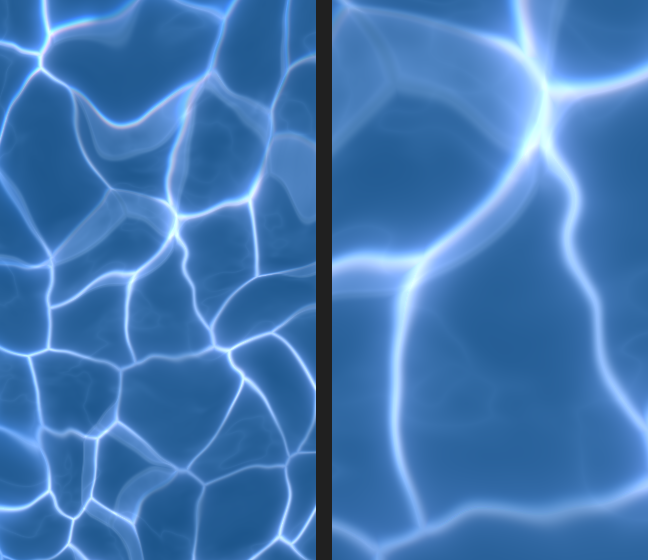
Left: the whole. Right: its middle third, enlarged.
This texture is drawn by a Shadertoy shader. Its source:

```glsl
const vec3 DEEP_BLUE  = vec3(0.135, 0.358, 0.575);
const vec3 HALO_TINT  = vec3(0.165, 0.145, 0.205);
const vec3 CORE_TINT  = vec3(0.270, 0.240, 0.215);
const vec3 SHEET_TINT = vec3(0.120, 0.110, 0.125);
const vec3 VEIL_TINT  = vec3(0.085, 0.085, 0.100);
const vec3 SKY_TINT   = vec3(0.020, 0.060, 0.130);

const vec2  CELL_SIZE   = vec2(0.30, 0.235); // in canvas widths
const float JITTER      = 0.86;
const float CORE_WIDTH  = 0.0075;
const float HALO_WIDTH  = 0.021;
const float WARP_AMOUNT = 0.15;
const float RIPPLE      = 0.022;
const float FOLD_AMOUNT = 0.15;
const float FRINGE      = 0.0045;

vec2 hash22(vec2 p) {
    vec3 q = fract(p.xyx * vec3(0.1031, 0.1030, 0.0973));
    q += dot(q, q.yzx + 33.33);
    return fract((q.xx + q.yz) * q.zy);
}

// Two independent channels of smooth value noise
vec2 noise2(vec2 p) {
    vec2 i = floor(p), f = fract(p);
    vec2 u = f * f * f * (f * (f * 6.0 - 15.0) + 10.0);
    vec2 low  = mix(hash22(i), hash22(i + vec2(1, 0)), u.x);
    vec2 high = mix(hash22(i + vec2(0, 1)), hash22(i + vec2(1, 1)), u.x);
    return mix(low, high, u.y);
}

float fbm(vec2 p) {
    float sum = 0.0, gain = 0.5;
    for (int i = 0; i < 4; i++) {
        sum += gain * noise2(p).x;
        p = mat2(1.6, 1.2, -1.2, 1.6) * p + 7.3;
        gain *= 0.5;
    }
    return sum;
}

// Bend straight cell walls into flowing curves
vec2 waterWarp(vec2 p) {
    p += WARP_AMOUNT * (noise2(p * 3.7 + 11.0) - 0.5);
    return p + RIPPLE * (noise2(p * 13.0 + 5.0) - 0.5);
}

// Cell walls: x = wall distance, y = summed halo, zw = cell id
vec4 cellWalls(vec2 p) {
    vec2 base = floor(p / CELL_SIZE), id = base, nearest = vec2(0);
    float best = 1e3;
    for (int j = -1; j <= 1; j++)
    for (int i = -1; i <= 1; i++) {
        vec2 c = base + vec2(i, j);
        vec2 r = (c + 0.5 + JITTER * (hash22(c) - 0.5)) * CELL_SIZE - p;
        float d = dot(r, r);
        if (d < best) { best = d; nearest = r; id = c; }
    }
    float wall = 1.0, halo = 0.0;
    for (int j = -2; j <= 2; j++)
    for (int i = -2; i <= 2; i++) {
        if (i == 0 && j == 0) continue;
        vec2 c = id + vec2(i, j);
        vec2 r = (c + 0.5 + JITTER * (hash22(c) - 0.5)) * CELL_SIZE - p;
        float d = dot(0.5 * (nearest + r), normalize(r - nearest));
        wall = min(wall, d);
        halo += exp(-d / HALO_WIDTH);
    }
    return vec4(wall, min(halo, 1.7), id);
}

float core(float d) {
    float x = d / CORE_WIDTH;
    return exp(-x * x);
}

void mainImage(out vec4 fragColor, in vec2 fragCoord) {
    vec2 uv = fragCoord / iResolution.x;
    float height = uv.y * iResolution.x / iResolution.y;

    // Cells shrink towards the bottom
    vec2 p = uv * mix(1.2, 0.92, height) + vec2(3.1, 5.4);
    vec2 q = waterWarp(p);

    // Main light net, split by colour near the top
    vec2 split = FRINGE * (0.3 + smoothstep(0.45, 1.0, height)) * vec2(0.75, -0.65);
    vec4 net = cellWalls(q);
    vec4 redNet = cellWalls(q - split);
    vec4 blueNet = cellWalls(q + split);
    vec3 cores = vec3(core(redNet.x), core(net.x), core(blueNet.x));
    vec3 halos = vec3(redNet.y, net.y, blueNet.y);

    // Folded copy of the net; translucent sheets lie between both
    vec2 foldNoise = noise2(p * 3.1 + 40.0);
    float fold = smoothstep(0.42, 0.80, foldNoise.x);
    vec2 foldDir = noise2(p * 2.3 + 70.0) - vec2(0.35, 0.3);
    vec4 copy = cellWalls(q + FOLD_AMOUNT * (0.12 + fold) * foldDir);
    float sheet = any(notEqual(net.zw, copy.zw)) ? 1.0 : 0.0;
    sheet *= smoothstep(0.0, 0.010, min(net.x, copy.x));
    sheet *= 0.55 + 0.75 * fbm(q * vec2(13.0, 8.0));

    // Uneven light along the lines and soft veils inside the cells
    float power = mix(0.42, 1.15, smoothstep(0.25, 0.72, noise2(p * 4.3 + 23.0).x));
    float cloud = fbm(q * vec2(3.5, 6.0) + 9.0);
    float ridge = 1.0 - abs(2.0 * fbm(q * vec2(3.0, 5.0) + 31.0) - 0.95);
    float veil = 0.55 * pow(clamp(ridge, 0.0, 1.0), 12.0) + 0.9 * (cloud - 0.47);

    vec3 color = DEEP_BLUE + VEIL_TINT * veil;
    color += HALO_TINT * halos * power;
    color += CORE_TINT * cores * power;
    color += SHEET_TINT * sheet;
    color += (0.40 * CORE_TINT * core(copy.x) + 0.16 * HALO_TINT * copy.y) * (0.45 + 0.55 * fold);

    // Saturated blue glow near the left and upper rims
    float rim = max(1.0 - smoothstep(0.0, 0.22, uv.x), smoothstep(0.86, 1.0, height));
    color += SKY_TINT * rim * min(net.y, 1.0);

    fragColor = vec4(clamp(color, 0.0, 1.0), 1.0);
}
```
